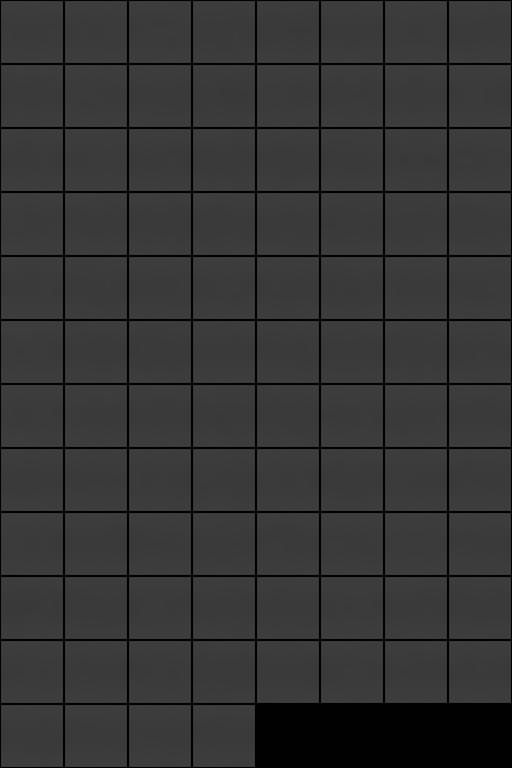
Give the GLSL for this pattern, as a Shadertoy shader.

```glsl
// Charcoal square tiles, 8 across and 12 down, parted by thin black lines.
// The bottom row is filled only in its left half. A box distance per cell
// gives the lines; a soft gradient and faint noise vary the tile faces.

const vec2 GRID = vec2(8.0, 12.0);
const float LAST_ROW_TILES = 4.0;
const float HALF_LINE = 0.0165;   // in tile widths
const vec3 LINE_COLOR = vec3(0.003);
const vec3 TILE_COLOR = vec3(0.228);

float hash(vec2 p) {
    vec3 q = fract(vec3(p.xyx) * 0.1031);
    q += dot(q, q.yzx + 33.33);
    return fract((q.x + q.y) * q.z);
}

float valueNoise(vec2 p) {
    vec2 i = floor(p);
    vec2 f = fract(p);
    f = f * f * (3.0 - 2.0 * f);
    float low = mix(hash(i), hash(i + vec2(1.0, 0.0)), f.x);
    float high = mix(hash(i + vec2(0.0, 1.0)), hash(i + vec2(1.0)), f.x);
    return mix(low, high, f.y);
}

// Signed distance to a square centred on the origin
float squareDistance(vec2 p, float halfSize) {
    vec2 d = abs(p) - halfSize;
    return length(max(d, 0.0)) + min(max(d.x, d.y), 0.0);
}

// Rows count upward from the bottom
float isFilled(vec2 cell) {
    bool missing = cell.y < 0.5 && cell.x > LAST_ROW_TILES - 0.5;
    return missing ? 0.0 : 1.0;
}

// Slightly lighter toward the top and bottom edges, with faint mottling
vec3 tileFace(vec2 local, vec2 cell) {
    float sheen = 0.010 * smoothstep(0.05, 0.5, abs(local.y));
    float mottle = 0.005 * (valueNoise(local * 5.0 + cell * 17.0) - 0.5);
    float tone = 0.003 * (hash(cell + 3.0) - 0.5);
    return TILE_COLOR + sheen + mottle + tone;
}

void mainImage(out vec4 fragColor, in vec2 fragCoord) {
    vec2 gridPos = fragCoord / iResolution.xy * GRID;
    vec2 cell = floor(gridPos);
    vec2 local = fract(gridPos) - 0.5;

    // Coverage of the tile over one pixel
    float pixel = GRID.y / iResolution.y;
    float edge = squareDistance(local, 0.5 - HALF_LINE);
    float coverage = clamp(0.5 - edge / pixel, 0.0, 1.0) * isFilled(cell);

    fragColor = vec4(mix(LINE_COLOR, tileFace(local, cell), coverage), 1.0);
}
```
